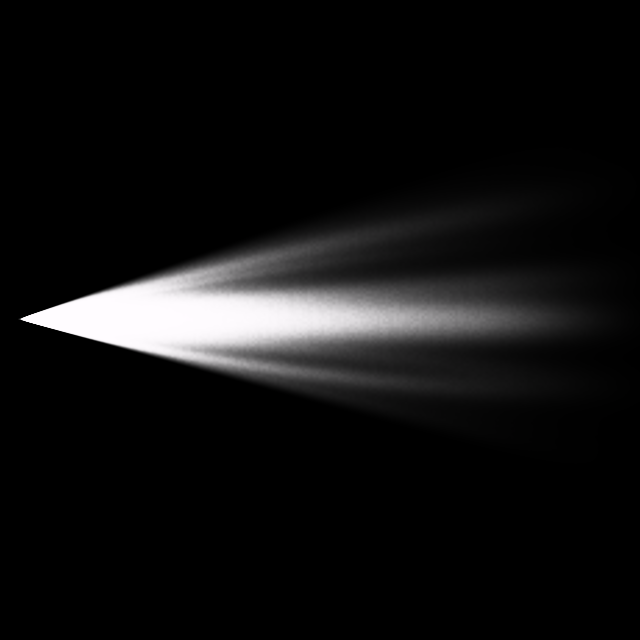
Write a Shadertoy shader that draws this background.

```glsl
const vec2  APEX         = vec2(0.031, 0.5013);
const vec3  LIGHT_COLOR  = vec3(1.0, 0.988, 1.0);
const float UPPER_SLOPE  = 0.362;
const float LOWER_SLOPE  = -0.283;
const float UPPER_SOFT   = 0.11;
const float LOWER_SOFT   = 0.045;
const float CORE_GAIN    = 9.0;
const float CORE_DECAY   = 4.3;
const float CORE_WIDTH   = 0.031;
const float FILL_GAIN    = 3.2;
const float FILL_DECAY   = 6.9;
const float STREAK_REF   = 0.467;
const float FADE_START   = 0.70;
const float FADE_END     = 1.02;
const float GRAIN_CELLS  = 230.0;
const float GRAIN_AMOUNT = 0.12;

// A ray of light; gain is its brightness at the distance STREAK_REF
struct Streak { float slope, bend, width, gain, decay; };
const int STREAK_COUNT = 5;
const Streak STREAKS[STREAK_COUNT] = Streak[](
    Streak( 0.240, -0.05, 0.036, 0.130, 3.8),
    Streak( 0.185, -0.10, 0.020, 0.050, 7.0),
    Streak( 0.080, -0.02, 0.032, 0.200, 2.2),
    Streak(-0.184,  0.14, 0.027, 0.210, 4.5),
    Streak(-0.105,  0.00, 0.030, 0.090, 2.5)
);

float hash(vec2 p) {
    return fract(sin(dot(p, vec2(127.1, 311.7))) * 43758.5453);
}

float valueNoise(vec2 p) {
    vec2 cell = floor(p), f = fract(p);
    f = f * f * (3.0 - 2.0 * f);
    float low  = mix(hash(cell), hash(cell + vec2(1, 0)), f.x);
    float high = mix(hash(cell + vec2(0, 1)), hash(cell + vec2(1, 1)), f.x);
    return mix(low, high, f.y);
}

float bell(float x, float width) {
    float t = x / width;
    return exp(-t * t);
}

// Wedge mask: soft above, crisper below
float coneMask(float slope, float dist, float pixel) {
    float blur = pixel / dist;
    float upper = 1.0 - smoothstep(UPPER_SLOPE - UPPER_SOFT - blur, UPPER_SLOPE + blur, slope);
    float lower = smoothstep(LOWER_SLOPE - blur, LOWER_SLOPE + LOWER_SOFT + blur, slope);
    return upper * lower;
}

float streakLight(float slope, float dist) {
    float light = 0.0;
    float offset = dist - STREAK_REF;
    for (int i = 0; i < STREAK_COUNT; i++) {
        Streak s = STREAKS[i];
        float axis = s.slope + s.bend * offset;
        light += s.gain * exp(-s.decay * offset) * bell(slope - axis, s.width);
    }
    return light;
}

void mainImage(out vec4 fragColor, in vec2 fragCoord) {
    vec2 uv = fragCoord / iResolution.xy;
    vec2 p = uv - APEX;
    float pixel = 1.0 / iResolution.y;
    float dist = max(p.x, 0.0005);
    float slope = p.y / dist;

    // Bright core, broad fill and side streaks
    float light = CORE_GAIN * exp(-CORE_DECAY * dist) * bell(p.y, CORE_WIDTH);
    light += FILL_GAIN * exp(-FILL_DECAY * dist);
    light += streakLight(slope, dist);

    // Confine to the wedge and fade at both ends
    light *= coneMask(slope, dist, pixel);
    light *= smoothstep(-0.004, 0.02, p.x);
    light *= 1.0 - smoothstep(FADE_START, FADE_END, dist);

    // Fine grain, then a soft highlight shoulder
    light *= 1.0 + GRAIN_AMOUNT * (valueNoise(uv * GRAIN_CELLS) - 0.5);
    light /= pow(1.0 + pow(light, 4.0), 0.25);

    fragColor = vec4(LIGHT_COLOR * light, 1.0);
}
```
